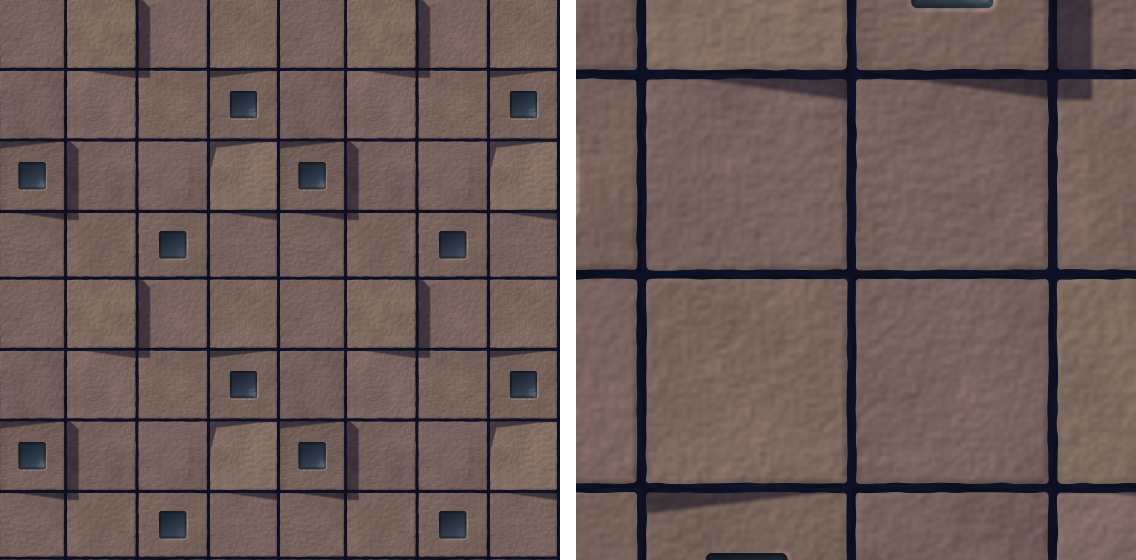
Left, the full canvas; right, a detail of the centre.
Write a Shadertoy shader that draws this pattern.

```glsl
// Rough clay tiles in a block of four by four, repeated over the canvas.
// Some tiles stand proud and cast shadows, some hold a small recessed window.
// Cells come from uneven cuts, edges from box distances, grain from lit noise.

#define REPEATS 2.0
#define GAP 0.022
#define WINDOW_HALF 0.195
#define SHADOW_REACH 0.165
#define WEDGE_DEPTH 0.10
#define GRAIN 0.21
#define CLAY vec3(0.462, 0.385, 0.360)
#define JOINT vec3(0.05, 0.06, 0.13)
#define SHADOW_TINT vec3(0.53, 0.54, 0.65)
#define GLASS_DARK vec3(0.11, 0.145, 0.20)
#define GLASS_LIGHT vec3(0.23, 0.28, 0.34)

float hash(vec2 p) {
    return fract(sin(dot(p, vec2(127.1, 311.7))) * 43758.5453);
}

float noise(vec2 p) {
    vec2 i = floor(p), f = fract(p);
    f = f * f * (3.0 - 2.0 * f);
    return mix(mix(hash(i), hash(i + vec2(1, 0)), f.x),
               mix(hash(i + vec2(0, 1)), hash(i + vec2(1, 1)), f.x), f.y);
}

float clayHeight(vec2 p) {
    return 0.45 * noise(p * 11.0) + 0.6 * noise(p * 23.0 + 7.3) + 0.4 * noise(p * 43.0 + 3.1);
}

float roundBox(vec2 p, vec2 halfSize, float radius) {
    vec2 d = abs(p) - halfSize + radius;
    return length(max(d, 0.0)) + min(max(d.x, d.y), 0.0) - radius;
}

// Uneven cuts: index of the cell holding x, and position of a cell's start
float cellIndex(float x, vec3 cuts) {
    return dot(step(cuts, vec3(x)), vec3(1.0));
}

float cellStart(float i, vec3 cuts) {
    return i < 0.5 ? 0.0 : i < 1.5 ? cuts.x : i < 2.5 ? cuts.y : i < 3.5 ? cuts.z : 4.0;
}

// Roles of the tiles, by column and row from the top left
float isCell(vec2 id, float column, float row) {
    return step(abs(id.x - column) + abs(id.y - row), 0.5);
}

float lifted(vec2 id) { return isCell(id, 1.0, 0.0) + isCell(id, 0.0, 2.0); }
float tilted(vec2 id) { return isCell(id, 3.0, 2.0); }
float windowed(vec2 id) {
    return isCell(id, 3.0, 1.0) + isCell(id, 0.0, 2.0) + isCell(id, 2.0, 3.0);
}

float covered(float inside) { return smoothstep(-0.016, 0.016, inside); }

float castShadow(vec2 id, vec2 a) {
    vec2 left = mod(id + vec2(3, 0), 4.0);
    vec2 above = mod(id + vec2(0, 3), 4.0);
    vec2 corner = mod(id + 3.0, 4.0);
    float reach = covered(SHADOW_REACH - a.x);
    // Side band, its tip, and wedges below proud edges
    float s = lifted(left) * covered(min(SHADOW_REACH, a.y + 0.05) - a.x);
    s = max(s, lifted(corner) * reach * covered(WEDGE_DEPTH - a.y));
    float grow = clamp((a.x - 0.25) / 0.7, 0.0, 1.0);
    s = max(s, (lifted(above) + tilted(above)) * covered(WEDGE_DEPTH * grow - a.y));
    // Wedges over sunken top left corners
    float sunken = tilted(id) + isCell(id, 3.0, 1.0) + isCell(id, 0.0, 2.0);
    float fade = clamp(1.0 - a.x / 0.85, 0.0, 1.0);
    s = max(s, sunken * covered(WEDGE_DEPTH * fade - a.y));
    s = max(s, tilted(id) * covered(0.12 - 0.28 * a.y - a.x));
    return s;
}

void mainImage(out vec4 fragColor, in vec2 fragCoord) {
    float pixel = 4.0 * REPEATS / iResolution.y;
    vec2 p = fragCoord / iResolution.y;
    vec2 q = mod(vec2(p.x, 1.0 - p.y) * 4.0 * REPEATS + vec2(0.021, 0.026), 4.0);

    // Cell and place within it, measured from its top left
    vec3 columns = vec3(0.958, 1.979, 3.0), rows = vec3(1.016, 2.026, 3.047);
    vec2 id = vec2(cellIndex(q.x, columns), cellIndex(q.y, rows));
    vec2 start = vec2(cellStart(id.x, columns), cellStart(id.y, rows));
    vec2 size = vec2(cellStart(id.x + 1.0, columns), cellStart(id.y + 1.0, rows)) - start;
    vec2 a = q - start, c = a - 0.5 * size;
    vec2 g = a + id * 5.0;

    // Clay tone with mottling and grain lit from the top left
    vec3 color = CLAY * (1.0 + 0.10 * (hash(id + 4.7) - 0.5));
    color += vec3(0.035, 0.036, 0.02) * (isCell(id, 1.0, 0.0) + 0.5 * tilted(id));
    color += vec3(0.0, -0.008, 0.012) * (hash(id + 9.2) - 0.4);
    color *= 1.0 + 0.10 * (noise(g * 3.5) - 0.5) + 0.05 * (noise(g * 9.0) - 0.5);
    color *= 1.0 + GRAIN * (clayHeight(g) - clayHeight(g - 0.018));

    // Worn rim, bright on the lit sides
    float edge = roundBox(c, 0.5 * size - GAP, 0.018) + 0.008 * (noise(g * 14.0) - 0.5);
    float rim = smoothstep(-0.035, -0.008, edge);
    float facing = clamp(-(c.x + c.y) * 1.5, -1.0, 1.0);
    color *= 1.0 + rim * (0.10 * facing - 0.05);

    // Recessed window with a frosted lower right corner
    float hole = roundBox(c, vec2(WINDOW_HALF), 0.03);
    vec2 w = c / WINDOW_HALF;
    float frost = smoothstep(0.75, 0.0, length(w - vec2(0.85, 0.7)));
    vec3 glass = mix(GLASS_DARK, GLASS_LIGHT, smoothstep(-1.3, 1.5, w.x * 0.6 + w.y));
    glass += frost * (0.04 + 0.16 * noise(g * 45.0)) * (1.0 - 0.7 * isCell(id, 2.0, 3.0));
    glass *= mix(0.6, 1.0, smoothstep(0.0, 0.05, -hole));
    float lip = smoothstep(0.022, 0.0, abs(hole - 0.008));
    color *= 1.0 + windowed(id) * lip * (0.12 + 0.16 * clamp(w.x + w.y, -1.0, 1.0));
    color = mix(color, glass, windowed(id) * smoothstep(pixel, -pixel, hole * 2.0));

    // Shadows, then the joints over everything
    color *= mix(vec3(1.0), SHADOW_TINT, castShadow(id, a - GAP));
    float joint = smoothstep(-0.6 * pixel, 0.6 * pixel, edge);
    vec3 jointColor = JOINT * (0.85 + 0.4 * noise(g * 8.0));
    fragColor = vec4(mix(color, jointColor, joint), 1.0);
}
```
